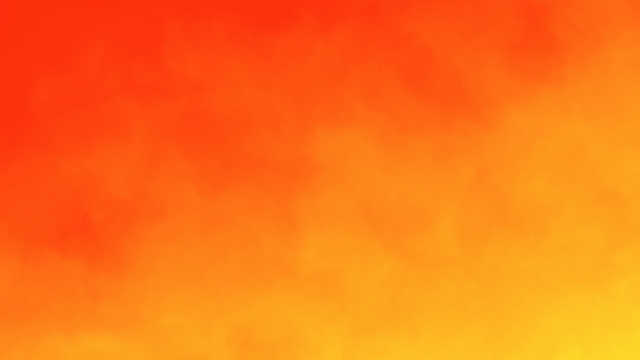
This background is drawn by a WebGL 2 fragment shader. Its source:

```glsl
#version 300 es
precision highp float;
// Soft fiery clouds fading from red at the upper left to yellow at the lower right.
uniform vec2 u_resolution;
out vec4 outColor;

float hash(vec2 cell) {
    uvec2 q = uvec2(ivec2(cell)) * uvec2(1597u, 3571u);
    uint n = (q.x ^ q.y) * 747796u + 2891u;
    n = (n ^ (n >> 15)) * 277803u;
    n ^= n >> 13;
    return float(n & 65535u) / 65535.0;
}

float valueNoise(vec2 p) {
    vec2 cell = floor(p), f = fract(p);
    f = f * f * (3.0 - 2.0 * f);
    return mix(mix(hash(cell), hash(cell + vec2(1, 0)), f.x),
               mix(hash(cell + vec2(0, 1)), hash(cell + vec2(1, 1)), f.x), f.y);
}

// Layered noise centred on zero
float fbm(vec2 p) {
    float sum = 0.0, amplitude = 0.5;
    for (int i = 0; i < 6; i++) {
        sum += amplitude * (valueNoise(p) - 0.5);
        p = mat2(1.6, 1.2, -1.2, 1.6) * p + 7.3;
        amplitude *= 0.56;
    }
    return sum;
}

// Soft elliptical cloud
float cloud(vec2 p, vec2 center, vec2 radius) {
    vec2 d = (p - center) / radius;
    return exp(-dot(d, d));
}

void main() {
    vec2 uv = gl_FragCoord.xy / u_resolution;
    vec2 p = uv * vec2(16.0 / 9.0, 1.0);
    vec2 warped = p + 0.2 * vec2(fbm(p * 6.0 + 3.0), fbm(p * 6.0 + 19.0));

    // Diagonal rise in heat
    float heat = 0.54 + 0.29 * uv.x - 0.45 * uv.y;

    // Deep red clouds
    heat -= 0.13 * cloud(warped, vec2(0.22, 0.35), vec2(0.18, 0.10));
    heat -= 0.06 * cloud(warped, vec2(0.04, 0.62), vec2(0.14, 0.12));
    heat -= 0.07 * cloud(warped, vec2(0.70, 0.56), vec2(0.20, 0.16));
    heat -= 0.08 * cloud(warped, vec2(1.26, 0.74), vec2(0.18, 0.11));
    heat -= 0.10 * cloud(warped, vec2(1.52, 0.90), vec2(0.14, 0.12));
    heat -= 0.05 * cloud(warped, vec2(0.93, 0.97), vec2(0.32, 0.09));

    // Golden clouds
    heat += 0.08 * cloud(warped, vec2(1.00, 0.53), vec2(0.13, 0.09));
    heat += 0.04 * cloud(warped, vec2(0.86, 0.34), vec2(0.18, 0.13));
    heat += 0.07 * cloud(warped, vec2(1.72, 0.74), vec2(0.26, 0.24));
    heat += 0.04 * cloud(warped, vec2(1.47, 0.70), vec2(0.15, 0.15));
    heat += 0.03 * cloud(warped, vec2(0.44, 0.14), vec2(0.18, 0.09));
    heat += 0.05 * cloud(warped, vec2(0.16, 0.02), vec2(0.25, 0.07));

    // Fine wisps, then a soft floor at pure red
    heat += 0.13 * fbm(warped * 8.0 + 31.0);
    heat = 0.18 + 0.5 * (heat - 0.18 + sqrt(pow(heat - 0.18, 2.0) + 0.002));

    outColor = vec4(0.992, min(heat, 0.83), 0.015 + 0.17 * heat, 1.0);
}
```
